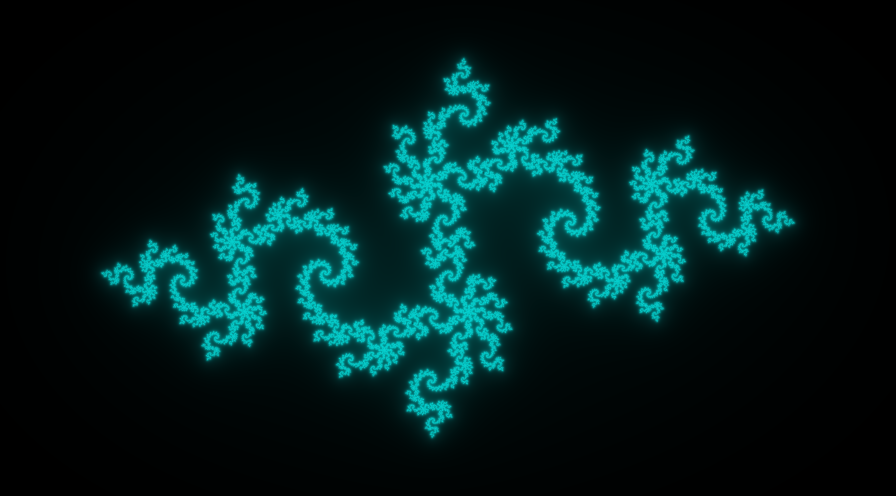
A WebGL 1 fragment shader for this background:

```glsl
precision highp float;
// Glowing teal Julia set filament on a near-black, softly vignetted ground.

#define SEED vec2(-0.835, -0.2321)
#define HALF_WIDTH 2.0
#define MAX_STEPS 160
#define TEAL vec3(0.022, 0.9, 0.893)
#define AMBIENT 0.004
#define DEPTH_GLOW 0.31
#define DEPTH_RANGE 25.0
#define CORE_GLOW 0.47
#define CORE_WIDTH 0.0052
#define HALO_GLOW 0.14
#define HALO_WIDTH 0.05
#define SAMPLES 2

uniform vec2 u_resolution;

vec2 complexMul(vec2 a, vec2 b) {
  return vec2(a.x * b.x - a.y * b.y, a.x * b.y + a.y * b.x);
}

// Returns (smooth escape count, estimated distance to the set).
vec2 julia(vec2 z) {
  vec2 slope = vec2(1.0, 0.0);
  for (int i = 0; i < MAX_STEPS; i++) {
    slope = 2.0 * complexMul(z, slope);
    z = complexMul(z, z) + SEED;
    if (dot(z, z) > 1.0e4) {
      float radius = length(z);
      float count = float(i) + 1.0 - log2(log2(radius));
      return vec2(max(count, 0.0), radius * log(radius) / length(slope));
    }
  }
  return vec2(float(MAX_STEPS), 0.0);
}

// Brightness: a broad glow from escape depth, plus a tight core and a halo.
float glow(vec2 point) {
  vec2 field = julia(point);
  return DEPTH_GLOW * (1.0 - exp(-field.x / DEPTH_RANGE))
       + CORE_GLOW * exp(-field.y / CORE_WIDTH)
       + HALO_GLOW * exp(-field.y / HALO_WIDTH);
}

void main() {
  float unitsPerPixel = 2.0 * HALF_WIDTH / u_resolution.x;
  vec2 corner = gl_FragCoord.xy - 0.5 - 0.5 * u_resolution;

  // Average a small grid of samples to smooth the fine branches.
  float light = 0.0;
  for (int j = 0; j < SAMPLES; j++) {
    for (int i = 0; i < SAMPLES; i++) {
      vec2 offset = (vec2(float(i), float(j)) + 0.5) / float(SAMPLES);
      light += glow((corner + offset) * unitsPerPixel);
    }
  }
  light /= float(SAMPLES * SAMPLES);

  // Darken towards the corners.
  vec2 centered = gl_FragCoord.xy / u_resolution - 0.5;
  float vignette = 1.0 - smoothstep(0.1, 0.55, dot(centered, centered));
  gl_FragColor = vec4(TEAL * (light + AMBIENT) * vignette, 1.0);
}
```
